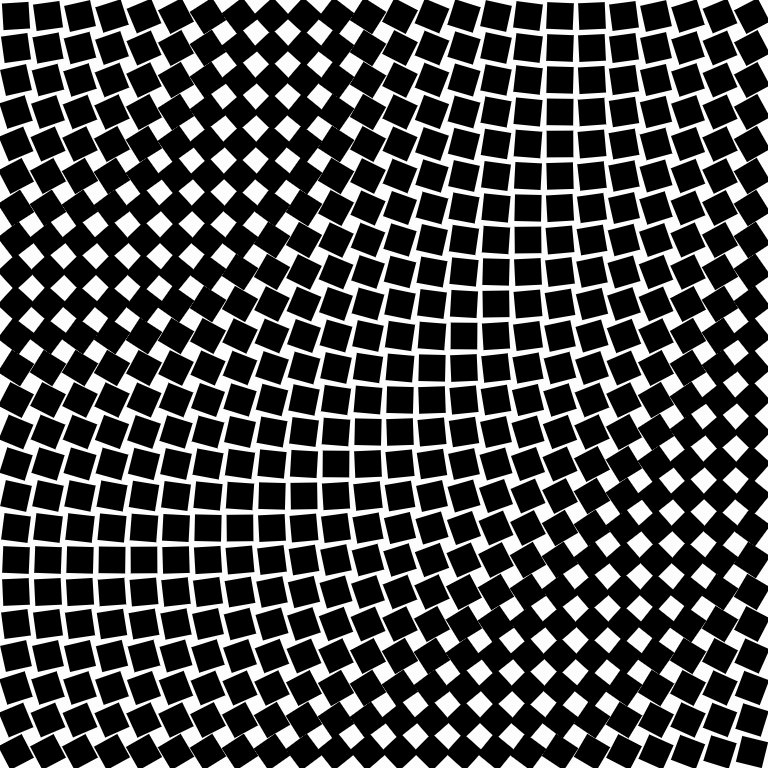
Reproduce this pattern procedurally as a three.js fragment shader.

```glsl
varying vec2 vUv;

mat2 rotation(float angle) {
  float c = cos(angle), s = sin(angle);
  return mat2(c, -s, s, c);
}

float squareDistance(vec2 p, float halfSide) {
  vec2 d = abs(p) - halfSide;
  return max(d.x, d.y);
}

void main() {
  const float CELLS = 24.0;
  vec2 grid = vUv * CELLS;
  float edge = fwidth(grid.x);
  float paper = 1.0;

  // Turned squares overlap their neighbours, so visit the 3 by 3 cells around
  for (int j = -1; j <= 1; j++) {
    for (int i = -1; i <= 1; i++) {
      vec2 cell = clamp(floor(grid) + vec2(float(i), float(j)), 0.0, CELLS - 1.0);
      vec2 center = cell + 0.5;

      // Five degrees of turn per cell of distance from the top left corner
      float turn = radians(5.0) * distance(center, vec2(0.0, CELLS));
      float d = squareDistance(rotation(turn) * (grid - center), 0.416);
      paper = min(paper, clamp(d / edge + 0.5, 0.0, 1.0));
    }
  }

  gl_FragColor = vec4(vec3(0.992 * paper), 1.0);
}
```
